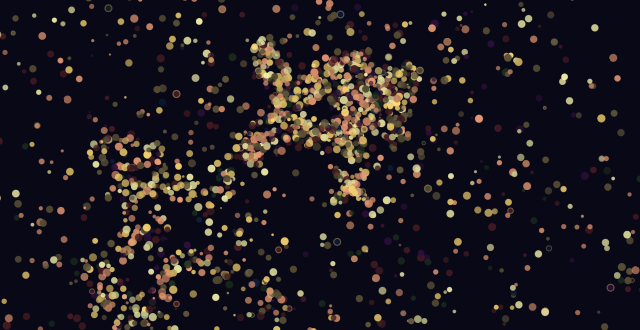
Reproduce this background procedurally as a WebGL 2 fragment shader.

```glsl
#version 300 es
precision highp float;

uniform vec2 u_resolution;
out vec4 outColor;

// Branches of the crowded upper cluster, as segment ends
const vec4 DENSE[12] = vec4[12](
  vec4(.81, .84, .87, .67), vec4(.87, .67, .76, .54), vec4(.94, .75, 1.09, .81),
  vec4(1.01, .79, 1.06, .62), vec4(1.09, .80, 1.17, .70), vec4(1.17, .76, 1.23, .77),
  vec4(1.21, .74, 1.20, .59), vec4(1.19, .68, 1.02, .60), vec4(.85, .63, .95, .59),
  vec4(1.02, .61, 1.08, .55), vec4(.96, .74, .87, .69), vec4(1.07, .72, 1.19, .66));

// Branches of the looser drift at the lower left
const vec4 LOOSE[12] = vec4[12](
  vec4(.31, .55, .47, .53), vec4(.36, .49, .40, .34), vec4(.46, .52, .59, .40),
  vec4(.41, .43, .57, .43), vec4(.39, .26, .49, .33), vec4(.62, .37, .72, .50),
  vec4(.72, .50, .87, .57), vec4(.30, .20, .33, .07), vec4(.35, .11, .49, .13),
  vec4(.38, .04, .47, .06), vec4(.50, .19, .73, .26), vec4(.66, .19, .84, .07));

float hash(vec2 p) {
  return fract(sin(dot(p, vec2(127.1, 311.7))) * 43758.5453);
}

float segmentDistance(vec2 p, vec4 s) {
  vec2 a = p - s.xy, b = s.zw - s.xy;
  return length(a - b * clamp(dot(a, b) / dot(b, b), 0., 1.));
}

// Small four-winged cluster below the main one
float crossDistance(vec2 p) {
  return min(segmentDistance(p, vec4(1.02, .482, 1.11, .394)),
             segmentDistance(p, vec4(1.11, .484, 1.02, .392)));
}

// Chance that a cell holds a disc
float density(vec2 p) {
  float dense = 9., loose = 9.;
  for (int i = 0; i < 12; i++) {
    dense = min(dense, segmentDistance(p, DENSE[i]));
    loose = min(loose, segmentDistance(p, LOOSE[i]));
  }
  // Sparse field, thinner toward both sides
  float field = .004 + .019 * smoothstep(.08, .38, p.x) * smoothstep(1.8, 1.5, p.x);
  field += .012 * smoothstep(.25, 0., min(dense, loose));
  float chance = max(field, .17 * smoothstep(.08, .005, loose));
  chance = max(chance, .42 * smoothstep(.06, .018, dense));
  // Empty pocket around the small cluster
  chance *= mix(.12, 1., smoothstep(.08, .14, length((p - vec2(.94, .43)) * vec2(.8, 1.))));
  return max(chance, .6 * smoothstep(.02, .009, crossDistance(p)));
}

vec3 discColor(float pick, float shade) {
  vec3 gold = vec3(.92, .79, .42), salmon = vec3(.86, .57, .43);
  vec3 cream = vec3(.90, .89, .63), olive = vec3(.37, .33, .22);
  vec3 maroon = vec3(.28, .11, .14), plum = vec3(.17, .06, .22);
  vec3 moss = vec3(.10, .17, .11), navy = vec3(.05, .12, .24);
  vec3 c = pick < .18 ? gold : pick < .38 ? salmon : pick < .50 ? cream
         : pick < .66 ? olive : pick < .82 ? maroon : pick < .90 ? plum
         : pick < .96 ? moss : navy;
  return c * mix(.8, 1.1, shade);
}

void main() {
  vec2 p = gl_FragCoord.xy / u_resolution.y;
  float soft = .7 / u_resolution.y;
  vec3 color = vec3(.035, .033, .09);

  // Rotated grids of jittered discs, painted back to front
  for (int i = 0; i < 16; i++) {
    float layer = float(i), angle = layer * 1.7 + .3;
    mat2 turn = mat2(cos(angle), sin(angle), -sin(angle), cos(angle));
    vec2 shift = vec2(.37, .61) * layer;
    vec2 cell = floor(turn * p / .032 + shift);
    vec2 seed = cell + layer * vec2(17.3, 41.9);

    float radius = mix(.0025, .0125, sqrt(hash(seed + 3.1)));
    vec2 jitter = vec2(hash(seed + 7.7), hash(seed + 13.3)) - .5;
    vec2 local = cell + .5 + jitter * (1. - 2. * radius / .032);
    vec2 center = transpose(turn) * ((local - shift) * .032);
    float d = length(p - center);
    if (d > radius + soft || hash(seed) > density(center)) continue;

    // Later layers lean toward the bright half of the palette
    float pick = pow(hash(seed + 19.1), mix(.75, 1.3, layer / 15.));
    vec3 tint = discColor(pick, hash(seed + 23.9));
    float rim = step(.92, hash(seed + 29.3)) * smoothstep(-soft, soft, d - radius * .72);
    tint = mix(tint, tint * .4 + vec3(.45, .38, .24), rim);
    float opacity = mix(.65, 1., hash(seed + 31.7));
    color = mix(color, tint, opacity * smoothstep(soft, -soft, d - radius));
  }
  outColor = vec4(color, 1.);
}
```
